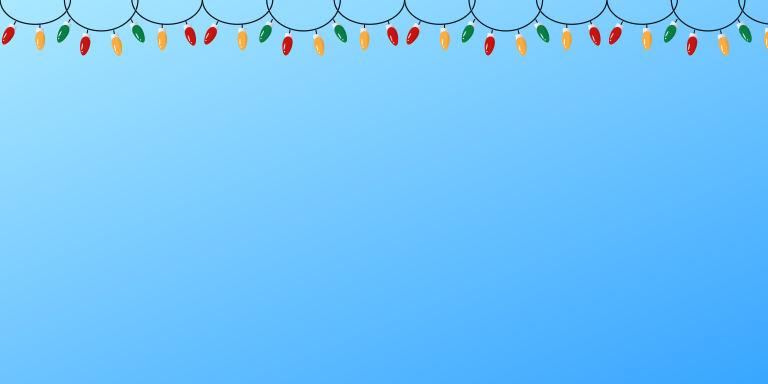
A WebGL 2 fragment shader for this background:

```glsl
#version 300 es
precision highp float;
// Festive string of coloured bulbs hanging along the top of a pale blue gradient.
uniform vec2 u_resolution;
out vec4 outColor;

const float UNITS = 384.0;   // canvas height in drawing units
const float PERIOD = 202.3;  // width of one garland repeat

// Bulb centre x, depth below the top, tilt in radians, colour index
const vec4 BULBS[8] = vec4[8](
  vec4(8.3, 35.0, -0.50, 0.0), vec4(40.2, 39.8, 0.02, 1.0),
  vec4(63.2, 33.0, -0.47, 2.0), vec4(85.0, 45.0, -0.18, 0.0),
  vec4(117.0, 45.5, 0.22, 1.0), vec4(138.5, 33.0, 0.50, 2.0),
  vec4(162.2, 39.8, 0.0, 1.0), vec4(190.6, 35.5, 0.32, 0.0));

float ellipseDistance(vec2 p, vec2 radii) {
  float k = length(p / radii);
  return k * (k - 1.0) / max(length(p / (radii * radii)), 1e-4);
}

float boxDistance(vec2 p, vec2 halfSize) {
  vec2 d = abs(p) - halfSize;
  return length(max(d, 0.0)) + min(max(d.x, d.y), 0.0);
}

float coverage(float d, float pixel) {
  return clamp(0.5 - d / pixel, 0.0, 1.0);
}

vec3 glassColor(float index) {
  if (index < 0.5) return vec3(0.78, 0.08, 0.06);
  if (index < 1.5) return vec3(0.99, 0.68, 0.25);
  return vec3(0.03, 0.50, 0.27);
}

void main() {
  float pixel = UNITS / u_resolution.y;
  vec2 uv = gl_FragCoord.xy / u_resolution;
  vec2 p = vec2(gl_FragCoord.x, u_resolution.y - gl_FragCoord.y) * pixel;
  p.x = mod(p.x, PERIOD);

  // Diagonal sky gradient
  float blend = 0.45 * uv.x + 0.55 * (1.0 - uv.y);
  vec3 color = mix(vec3(0.67, 0.91, 1.0), vec3(0.22, 0.65, 1.0), blend);

  // Three overlapping loops of wire, the middle one hanging lowest
  vec3 wireColor = vec3(0.04, 0.07, 0.09);
  float wire = 1e3;
  for (int i = 0; i < 3; i++) {
    float middle = i == 1 ? 1.0 : 0.0;
    vec2 center = vec2(35.3 + 65.9 * float(i), -0.5);
    vec2 radii = vec2(35.2 + 1.6 * middle, 24.8 + 6.6 * middle);
    wire = min(wire, abs(ellipseDistance(p - center, radii)));
  }
  color = mix(color, wireColor, coverage(wire - 0.6, pixel));

  // Bulbs: hook, socket, tapered glass and highlights
  for (int i = 0; i < 8; i++) {
    vec4 bulb = BULBS[i];
    vec2 axis = vec2(sin(bulb.z), cos(bulb.z));
    vec2 d = p - bulb.xy;
    vec2 q = vec2(d.x * axis.y - d.y * axis.x, dot(d, axis));

    float hook = boxDistance(q - vec2(0.0, -13.5), vec2(0.5, 2.0));
    color = mix(color, wireColor, coverage(hook, pixel));

    float socket = boxDistance(q - vec2(0.0, -9.3), vec2(3.2, 1.6)) - 0.8;
    vec3 metal = mix(vec3(0.92, 0.94, 0.97), vec3(0.70, 0.76, 0.83), smoothstep(-2.0, 4.0, q.x));
    color = mix(color, metal, coverage(socket, pixel));

    vec2 tapered = vec2(q.x * (1.0 + 0.025 * q.y), q.y - 1.0);
    float glass = ellipseDistance(tapered, vec2(4.9, 9.6));
    vec3 tint = glassColor(bulb.w) * (1.0 - 0.12 * smoothstep(1.0, 5.0, q.x));
    color = mix(color, tint, coverage(glass, pixel));

    float shine = ellipseDistance(q - vec2(-2.5, 2.2), vec2(0.6, 3.0));
    shine = min(shine, length(q - vec2(-1.5, 7.0)) - 0.6);
    color = mix(color, vec3(1.0), 0.8 * coverage(shine, pixel));
  }

  outColor = vec4(color, 1.0);
}
```
